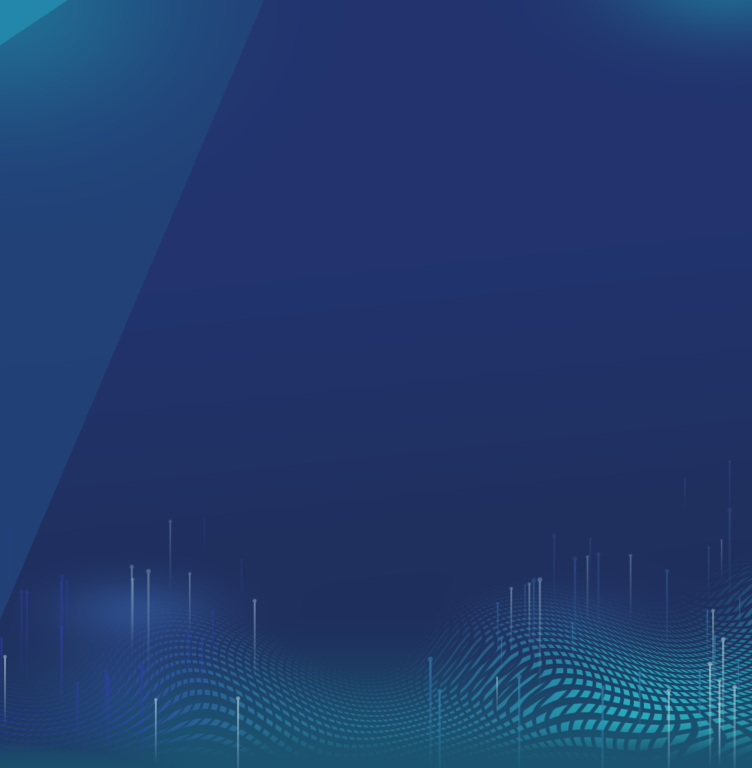
Give the GLSL for this background, as a Shadertoy shader.

```glsl
// Navy backdrop with a slanted translucent panel, teal corner glows, and a
// rolling dot mesh along the foot with thin glowing stems rising from it.
// The mesh is a warped perspective grid; the stems are scattered by hash.

const vec3 NAVY_TOP  = vec3(0.132, 0.200, 0.430);
const vec3 NAVY_LOW  = vec3(0.120, 0.185, 0.365);
const vec3 PANEL     = vec3(0.130, 0.260, 0.470);
const vec3 GLOW      = vec3(0.130, 0.460, 0.600);
const vec3 CORNER    = vec3(0.140, 0.540, 0.680);
const vec3 HAZE      = vec3(0.100, 0.335, 0.440);
const vec3 MIST      = vec3(0.220, 0.390, 0.670);
const vec3 INDIGO    = vec3(0.180, 0.240, 0.680);
const vec3 SKY       = vec3(0.190, 0.540, 0.700);
const vec3 AQUA      = vec3(0.150, 0.690, 0.750);
const vec3 PALE      = vec3(0.660, 0.800, 0.860);
const vec2 PANEL_TOP = vec2(0.351, 1.0);
const vec2 PANEL_END = vec2(0.0, 0.193);
const vec2 FOLD_TOP  = vec2(0.090, 1.0);
const vec2 FOLD_END  = vec2(0.0, 0.941);
const float ROW_GAP   = 0.005;   // row spacing at the far edge
const float ROW_GROW  = 9.0;     // how fast rows widen toward the front
const float COLUMNS   = 140.0;
const int   STEMS     = 64;
const float STEM_HALF = 0.0008;
const float HEAD_SIZE = 0.0030;

float hash(float n) { return fract(sin(n * 12.9898) * 43758.55); }

// Soft elliptical falloff
float glow(vec2 p, vec2 center, vec2 size) {
    vec2 d = (p - center) / size;
    return exp(-dot(d, d));
}

// Coverage of the side to the upper left of the line a-b
float leftOf(vec2 p, vec2 a, vec2 b, float pixel) {
    vec2 e = normalize(b - a);
    float side = e.y * (p.x - a.x) - e.x * (p.y - a.y);
    return smoothstep(-pixel, pixel, side);
}

// Height of the far edge of the mesh
float horizon(float x) {
    return 0.19 + 0.045 * sin(13.96 * x - 1.9) + 0.10 * smoothstep(0.6, 1.0, x);
}

vec3 backdrop(vec2 p, float pixel) {
    vec3 col = mix(NAVY_LOW, NAVY_TOP, smoothstep(0.20, 0.72, p.y + 0.10 * (0.5 - p.x)));
    col = mix(col, PANEL, 0.9 * leftOf(p, PANEL_TOP, PANEL_END, pixel));
    col = mix(col, GLOW, 0.85 * glow(p, vec2(0.0, 1.0), vec2(0.21, 0.15)));
    col = mix(col, GLOW, 0.85 * glow(p, vec2(0.97, 1.03), vec2(0.15, 0.075)));
    col = mix(col, CORNER, 0.9 * leftOf(p, FOLD_TOP, FOLD_END, pixel));

    // Low haze and the pale mist over the left hill
    float haze = smoothstep(0.20, 0.02, p.y) * mix(0.3, 1.0, smoothstep(0.0, 0.28, p.x));
    haze = max(haze, 0.85 * smoothstep(0.06, 0.0, p.y));
    col = mix(col, HAZE, 0.92 * haze);
    col = mix(col, MIST, 0.50 * glow(p, vec2(0.18, 0.205), vec2(0.10, 0.040)));
    col = mix(col, MIST, 0.22 * glow(p, vec2(0.17, 0.125), vec2(0.11, 0.070)));
    return mix(col, MIST, 0.16 * glow(p, vec2(0.77, 0.200), vec2(0.10, 0.040)));
}

vec3 addMesh(vec3 col, vec2 p) {
    float depth = horizon(p.x) - p.y + 0.016 * sin(13.0 * p.x + 25.0 * p.y + 1.0);
    float near = max(depth, 0.0);
    vec2 grid = vec2((p.x - 0.5) * COLUMNS / (1.0 + 4.0 * near),
                     log(1.0 + ROW_GROW * near) / (ROW_GROW * ROW_GAP));
    grid.x += 3.0 * sin(9.0 * p.x + 28.0 * p.y);

    // Flat dashes on the left, squarer tiles on the right
    vec2 blur = 0.6 * fwidth(grid) + 0.02;
    vec2 tile = mix(vec2(0.34, 0.20), vec2(0.31, 0.30), smoothstep(0.60, 0.85, p.x));
    vec2 d = abs(fract(grid) - 0.5);
    vec2 cover = 1.0 - smoothstep(tile - blur, tile + blur, d);

    vec3 ink = mix(INDIGO, SKY, smoothstep(0.10, 0.38, p.x));
    ink = mix(ink, AQUA, smoothstep(0.60, 0.82, p.x));
    float fade = smoothstep(-0.01, 0.13, depth) * smoothstep(0.005, 0.065, p.y);
    float crest = 0.62 + 0.38 * glow(p, vec2(0.87, 0.09), vec2(0.14, 0.06));
    return mix(col, ink, cover.x * cover.y * fade * crest);
}

vec3 addStems(vec3 col, vec2 p, float aspect, float pixel) {
    for (int i = 0; i < STEMS; i++) {
        float id = float(i) + 1.0;
        float spread = hash(id), lift = hash(id + 71.3);
        float tone = hash(id + 143.7), size = hash(id + 211.1);

        // Two clusters that thin out toward the middle
        bool left = i % 5 < 2;
        float x = left ? 0.34 * spread : 1.0 - 0.44 * pow(spread, 1.2);
        float top = left ? mix(0.07, 0.34, lift) : mix(0.08, 0.42 - 0.16 * spread, lift);
        float span = mix(0.04, 0.15, size);

        vec2 d = vec2((p.x - x) * aspect, p.y - top);
        float along = clamp(1.0 + d.y / span, 0.0, 1.0);
        float width = STEM_HALF * (0.7 + 0.8 * size);
        float line = 1.0 - smoothstep(width - 0.5 * pixel, width + pixel, abs(d.x));
        line *= along * (1.0 - smoothstep(0.0, pixel, d.y));
        float radius = HEAD_SIZE * (0.4 + 0.7 * size);
        float head = 1.0 - smoothstep(radius - pixel, radius + pixel, length(d));

        vec3 ink = tone > 0.55 ? PALE : (left ? INDIGO : mix(SKY, MIST, lift));
        float strength = mix(0.75, 0.28, smoothstep(0.12, 0.32, top));
        col = mix(col, ink, strength * max(line, 0.8 * head));
    }
    return col;
}

void mainImage(out vec4 fragColor, in vec2 fragCoord) {
    vec2 p = fragCoord / iResolution.xy;
    float pixel = 1.0 / iResolution.y;
    vec3 col = backdrop(p, pixel);
    col = addMesh(col, p);
    col = addStems(col, p, iResolution.x / iResolution.y, pixel);
    fragColor = vec4(col, 1.0);
}
```
